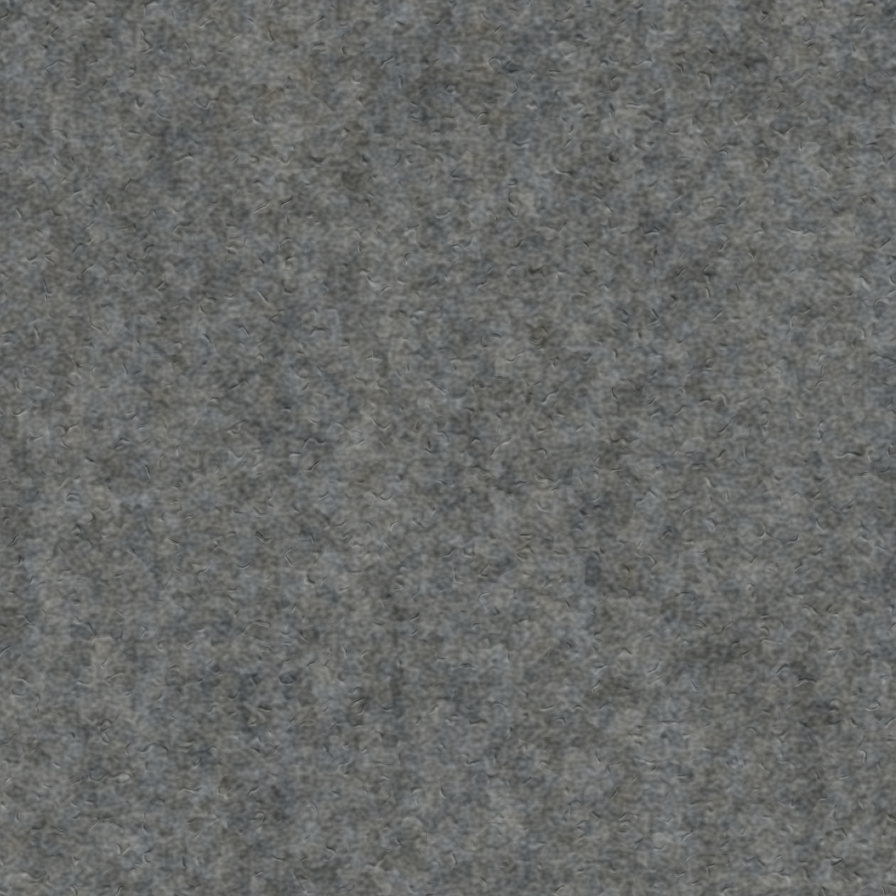
This texture is drawn by a Shadertoy shader. Its source:

```glsl
const vec3 BASE_GREY = vec3(0.408, 0.414, 0.408);
const vec3 OCHRE_TINT = vec3(0.018, 0.003, -0.020);

// Feature counts across the canvas
const float BROAD_FREQ = 6.0;
const float MOTTLE_FREQ = 24.0;
const float FLAKE_FREQ = 66.0;
const float GRAIN_FREQ = 105.0;
const float SPECK_FREQ = 175.0;
const float CRACK_FREQ = 58.0;
const float TINT_FREQ = 42.0;
const vec2 STREAK_FREQ = vec2(26.0, 3.5);

// Brightness strengths
const float BROAD_GAIN = 0.030;
const float MOTTLE_GAIN = 0.072;
const float FLAKE_GAIN = 0.085;
const float GRAIN_GAIN = 0.095;
const float SPECK_GAIN = 0.105;
const float STREAK_GAIN = 0.036;
const float CRACK_DEPTH = 0.100;
const float RIM_LIGHT = 0.085;

const float WARP = 0.005;
const float WARP_FREQ = 85.0;
const float FLAKE_SHARPNESS = 20.0;
const float CRACK_WIDTH = 0.14;
const vec2 RIM_OFFSET = vec2(0.0010, 0.0034);

vec2 hash22(vec2 p) {
    vec3 q = fract(p.xyx * vec3(0.1031, 0.1030, 0.0973));
    q += dot(q, q.yzx + 33.33);
    return fract((q.xx + q.yz) * q.zy);
}

float cornerSlope(vec2 cell, vec2 offset) {
    float angle = 6.28318 * hash22(cell).x;
    return dot(vec2(cos(angle), sin(angle)), offset);
}

float gradientNoise(vec2 p) {
    vec2 i = floor(p), f = fract(p);
    vec2 u = f * f * f * (f * (f * 6.0 - 15.0) + 10.0);
    vec2 e = vec2(1.0, 0.0);
    float low = mix(cornerSlope(i, f), cornerSlope(i + e, f - e), u.x);
    float high = mix(cornerSlope(i + e.yx, f - e.yx), cornerSlope(i + 1.0, f - 1.0), u.x);
    return mix(low, high, u.y);
}

// Irregular flat patches with softened borders
float flakes(vec2 p) {
    vec2 cell = floor(p), f = fract(p);
    float tone = 0.0, total = 0.0;
    for (int y = -1; y <= 1; y++) {
        for (int x = -1; x <= 1; x++) {
            vec2 neighbour = vec2(x, y);
            vec2 away = neighbour + hash22(cell + neighbour) - f;
            float weight = exp(-FLAKE_SHARPNESS * dot(away, away));
            tone += weight * (hash22(cell + neighbour + 71.0).y - 0.5);
            total += weight;
        }
    }
    return tone / max(total, 1e-6);
}

// Short broken contour lines
float cracks(vec2 p) {
    float contour = abs(gradientNoise(p * CRACK_FREQ * vec2(0.85, 1.15) + 17.0));
    float broken = smoothstep(0.08, 0.4, gradientNoise(p * CRACK_FREQ * 1.1 + 53.0));
    return (1.0 - smoothstep(0.0, CRACK_WIDTH, contour)) * broken;
}

void mainImage(out vec4 fragColor, in vec2 fragCoord) {
    vec2 uv = fragCoord / iResolution.y;

    // Ragged outlines from a small domain warp
    vec2 warp = vec2(gradientNoise(uv * WARP_FREQ + 5.0), gradientNoise(uv * WARP_FREQ + 131.0));
    vec2 p = uv + WARP * warp;

    // Layered mottling, coarse to fine
    float tone = BROAD_GAIN * gradientNoise(uv * BROAD_FREQ + 9.0);
    tone += STREAK_GAIN * gradientNoise(uv * STREAK_FREQ + 37.0);
    tone += MOTTLE_GAIN * gradientNoise(p * MOTTLE_FREQ + 23.0);
    tone += FLAKE_GAIN * flakes(p * FLAKE_FREQ * vec2(0.9, 1.1));
    tone += GRAIN_GAIN * gradientNoise(p * GRAIN_FREQ * vec2(0.85, 1.15) + 61.0);
    tone += SPECK_GAIN * gradientNoise(uv * SPECK_FREQ * vec2(0.9, 1.1) + 43.0);

    // Dark cracks with a lit lower lip
    tone -= CRACK_DEPTH * cracks(p);
    tone += RIM_LIGHT * cracks(p + RIM_OFFSET);

    // Faint drift between ochre and slate blue
    float tint = gradientNoise(p * TINT_FREQ + 89.0) + 0.6 * gradientNoise(uv * STREAK_FREQ * 0.8 + 7.0);

    fragColor = vec4(BASE_GREY + tone + OCHRE_TINT * tint, 1.0);
}
```
